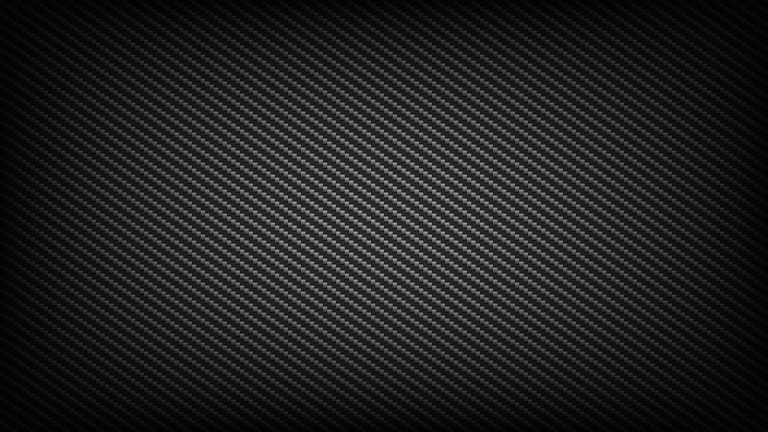
Write a WebGL 2 fragment shader that draws this texture.

```glsl
#version 300 es
precision highp float;
// Carbon fibre twill: stepped diagonal ribs under a soft central light.
uniform vec2 u_resolution;
out vec4 fragColor;

const float PI = 3.14159265;
const float RIBS_ACROSS = 44.0;      // whole repeats, so the weave tiles
const float RIBS_DOWN = 36.0;
const float STEPS_PER_RIB = 4.0;     // columns in one diagonal repeat
const float RIB_SHARE = 0.52;        // part of a repeat covered by the light thread
const float EDGE_SOFTNESS = 0.10;
const float GAP_WIDTH = 0.20;        // dark line between columns
const float GAP_DEPTH = 0.12;
const vec3 GROOVE = vec3(0.07);
const vec3 DARK_THREAD = vec3(0.17, 0.17, 0.175);
const vec3 LIGHT_THREAD_LOW = vec3(0.31);
const vec3 LIGHT_THREAD_HIGH = vec3(0.88);
const float LIGHT_FLOOR = 0.06;
const float LIGHT_FALLOFF = 0.92;
const int SAMPLES = 4;               // per axis, for smooth edges

// Soft-edged band covering low..high.
float band(float t, float low, float high) {
    return smoothstep(low, low + EDGE_SOFTNESS, t)
         * (1.0 - smoothstep(high - EDGE_SOFTNESS, high, t));
}

// Each column shifts the light and dark threads by one twill step.
vec3 weave(vec2 uv) {
    float x = uv.x * RIBS_ACROSS * STEPS_PER_RIB;
    float column = mod(floor(x), RIBS_ACROSS * STEPS_PER_RIB);
    float across = fract(x);
    float along = fract(uv.y * RIBS_DOWN + column / STEPS_PER_RIB);

    float darkShare = 1.0 - RIB_SHARE;
    float dark = band(along, 0.0, darkShare);
    float light = band(along, darkShare, 1.0);
    float height = clamp((along - darkShare) / RIB_SHARE, 0.0, 1.0);

    vec3 lightThread = mix(LIGHT_THREAD_LOW, LIGHT_THREAD_HIGH, height * height);
    vec3 color = mix(GROOVE, DARK_THREAD, dark);
    color = mix(color, lightThread, light);

    // Rounded column sides
    float side = min(across, 1.0 - across);
    return color * mix(1.0 - GAP_DEPTH, 1.0, smoothstep(0.0, GAP_WIDTH, side));
}

// Central glow, equal on opposite edges.
float glow(vec2 uv) {
    vec2 arch = max(sin(PI * uv), 0.0);
    return mix(LIGHT_FLOOR, 1.0, pow(arch.x * arch.y, LIGHT_FALLOFF));
}

void main() {
    vec3 color = vec3(0.0);
    for (int j = 0; j < SAMPLES; j++) {
        for (int i = 0; i < SAMPLES; i++) {
            vec2 offset = (vec2(i, j) + 0.5) / float(SAMPLES) - 0.5;
            color += weave((gl_FragCoord.xy + offset) / u_resolution);
        }
    }
    color /= float(SAMPLES * SAMPLES);
    fragColor = vec4(color * glow(gl_FragCoord.xy / u_resolution), 1.0);
}
```
